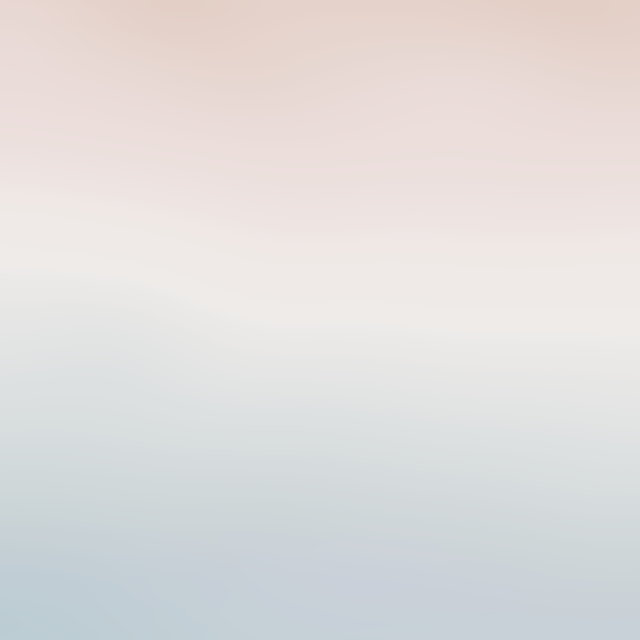
Reproduce this background procedurally as a WebGL 2 fragment shader.

```glsl
#version 300 es
precision highp float;
// Draws a soft misty gradient: blush at the top, a pale ridge, cool blue-grey below.
uniform vec2 u_resolution;
out vec4 outColor;

const int STOPS = 11;
const vec3 SKY[STOPS] = vec3[STOPS](
  vec3(0.898, 0.825, 0.794), vec3(0.909, 0.848, 0.830),
  vec3(0.920, 0.865, 0.853), vec3(0.926, 0.882, 0.873),
  vec3(0.939, 0.914, 0.902), vec3(0.933, 0.922, 0.914),
  vec3(0.892, 0.894, 0.894), vec3(0.847, 0.867, 0.871),
  vec3(0.812, 0.840, 0.847), vec3(0.787, 0.818, 0.842),
  vec3(0.776, 0.820, 0.840));

// Soft elliptical bump, one at its centre
float glow(vec2 p, vec2 centre, vec2 radius) {
  vec2 d = (p - centre) / radius;
  return exp(-dot(d, d));
}

// Colour at a depth from 0 (top) to 1 (bottom)
vec3 skyColor(float depth) {
  float k = clamp(depth, 0.0, 1.0) * float(STOPS - 1);
  int i = min(int(k), STOPS - 2);
  return mix(SKY[i], SKY[i + 1], k - float(i));
}

// Bends the level lines so that the mist slopes down to the right
float mistDepth(vec2 p) {
  float leftSide = 1.0 - smoothstep(0.0, 0.48, p.x);
  float rightSide = smoothstep(0.45, 1.0, p.x);
  float leftLift = 0.09 * glow(vec2(p.y, 0.0), vec2(0.40, 0.0), vec2(0.25, 1.0));
  float rightDrop = 0.06 * smoothstep(0.35, 0.8, p.y);
  float depth = p.y + leftSide * leftLift - rightSide * rightDrop;
  depth += 0.03 * glow(p, vec2(0.20, 0.53), vec2(0.14, 0.10));
  depth -= 0.06 * glow(p, vec2(0.38, 0.13), vec2(0.14, 0.09));
  depth += 0.04 * glow(p, vec2(0.70, 0.15), vec2(0.14, 0.07));
  depth -= 0.05 * glow(p, vec2(0.97, 0.10), vec2(0.15, 0.09));
  return depth + 0.003 * sin(p.x * 17.0 + p.y * 9.0);
}

// Gathers a smooth ramp into faint, soft-edged bands
float softBands(float v, float count, float strength) {
  float k = v * count;
  float stepped = (floor(k) + smoothstep(0.2, 0.8, fract(k))) / count;
  return mix(v, stepped, strength);
}

void main() {
  vec2 uv = gl_FragCoord.xy / u_resolution;
  vec2 p = vec2(uv.x, 1.0 - uv.y);

  // Main vertical ramp
  vec3 color = skyColor(softBands(mistDepth(p), 26.0, 0.4));

  // Warm patches along the top edge
  vec3 tan_shade = vec3(0.008, 0.014, 0.020);
  color -= tan_shade * glow(p, vec2(0.27, 0.02), vec2(0.12, 0.07));
  color -= tan_shade * glow(p, vec2(0.88, 0.0), vec2(0.16, 0.07));
  color += vec3(0.010, 0.016, 0.026) * glow(p, vec2(0.0, 0.0), vec2(0.12, 0.12));

  // Cool teal shade in the lower left corner
  color -= vec3(0.040, 0.018, 0.012) * glow(p, vec2(0.0, 1.0), vec2(0.30, 0.20));

  // Lavender tint low in the middle
  color += vec3(0.004, -0.002, 0.008) * glow(p, vec2(0.55, 0.92), vec2(0.25, 0.10));

  outColor = vec4(color, 1.0);
}
```
